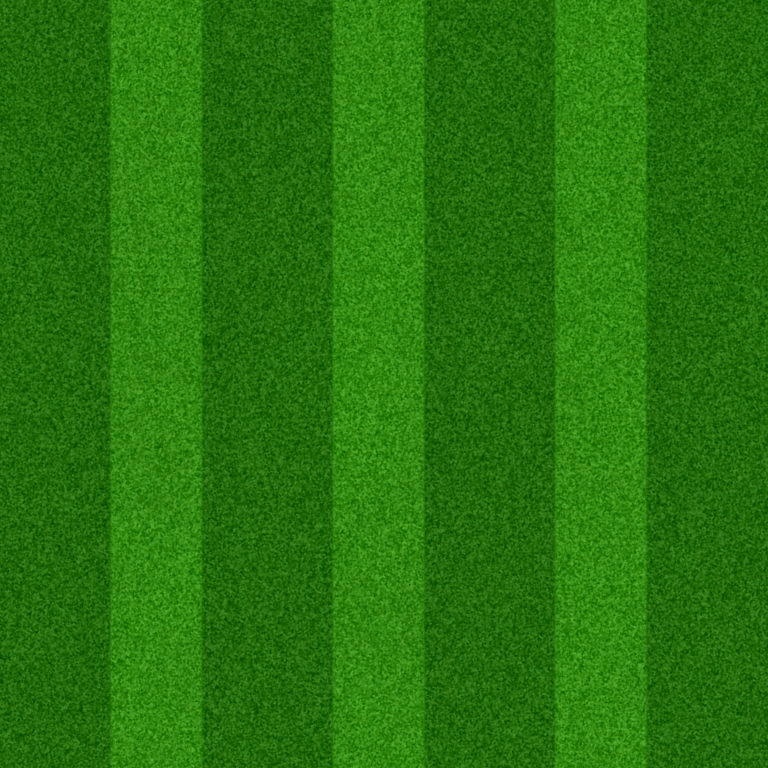
Reproduce this texture procedurally as a Shadertoy shader.

```glsl
// Mown lawn: three light vertical bands on dark turf, seen from above.
// Bands come from a repeated distance with slightly ragged edges; the grass
// is two rotated layers of fine value noise plus faint broad mottling.

const float BAND_PERIOD = 0.2894;      // spacing of light bands, canvas widths
const float BAND_CENTRE = 0.2035;      // centre of the first light band
const float BAND_HALF_WIDTH = 0.0596;
const float EDGE_SOFTNESS = 0.0018;
const float EDGE_RAGGED = 0.0018;      // sideways wander of the band edges
const float EDGE_SHADE = 0.008;        // darkening of turf beside a band
const float EDGE_SHADE_REACH = 0.012;

const float BLADE_CELLS = 385.0;       // grass grains across the canvas
const float FINE_CELLS = 475.0;
const float MOTTLE_CELLS = 38.0;
const float PATCH_CELLS = 5.0;
const float MOTTLE_STRENGTH = 0.020;
const float PATCH_STRENGTH = 0.014;
const float HUE_STRENGTH = 0.022;

const vec3 DARK_TURF = vec3(0.134, 0.417, 0.040);
const vec3 LIGHT_TURF = vec3(0.194, 0.530, 0.066);
const vec3 GRAIN_TINT = vec3(0.154, 0.166, 0.135);

// Integer hash of a lattice point, 0 to 1
float hash(ivec2 cell) {
    uvec2 q = uvec2(cell) * uvec2(1597u, 3571u);
    uint h = (q.x ^ (q.y << 7)) * 747796u + q.y;
    h = (h ^ (h >> 15)) * 739397u;
    h = (h ^ (h >> 13)) * 911383u;
    return float((h ^ (h >> 16)) & 65535u) / 65535.0;
}

// Smooth value noise centred on zero, -0.5 to 0.5
float noise(vec2 p) {
    ivec2 cell = ivec2(floor(p));
    vec2 f = fract(p);
    f = f * f * (3.0 - 2.0 * f);
    float low = mix(hash(cell), hash(cell + ivec2(1, 0)), f.x);
    float high = mix(hash(cell + ivec2(0, 1)), hash(cell + ivec2(1, 1)), f.x);
    return mix(low, high, f.y) - 0.5;
}

vec2 rotate(vec2 p, float angle) {
    float c = cos(angle), s = sin(angle);
    return vec2(c * p.x - s * p.y, s * p.x + c * p.y);
}

// Signed distance to the nearest light band, negative inside
float bandDistance(float x) {
    float offset = mod(x - BAND_CENTRE + 0.5 * BAND_PERIOD, BAND_PERIOD);
    return abs(offset - 0.5 * BAND_PERIOD) - BAND_HALF_WIDTH;
}

void mainImage(out vec4 fragColor, in vec2 fragCoord) {
    vec2 uv = fragCoord / iResolution.xy;

    // Grass grain at blade scale, and broader variation
    float blades = noise(rotate(uv, 0.45) * BLADE_CELLS);
    float fine = noise(rotate(uv, -0.62) * FINE_CELLS + 61.0);
    float grain = blades + 0.8 * fine;
    float mottle = noise(uv * MOTTLE_CELLS + 17.0);
    float patches = noise(uv * PATCH_CELLS + 5.0);
    float hue = noise(rotate(uv, 1.1) * BLADE_CELLS * 0.7 + 133.0);

    // Bands with a ragged, softened edge
    float dist = bandDistance(uv.x) + EDGE_RAGGED * (blades + fine);
    float softness = max(EDGE_SOFTNESS, 0.75 / iResolution.x);
    float light = 1.0 - smoothstep(-softness, softness, dist);
    vec3 colour = mix(DARK_TURF, LIGHT_TURF, light);

    // Shade beside the bands, then grain and slow tonal drift
    colour -= EDGE_SHADE * (1.0 - light) * exp(-max(dist, 0.0) / EDGE_SHADE_REACH);
    colour += GRAIN_TINT * grain * mix(1.0, 1.12, light);
    colour *= 1.0 + 2.0 * (MOTTLE_STRENGTH * mottle + PATCH_STRENGTH * patches);
    colour += HUE_STRENGTH * hue * vec3(1.0, 0.0, -0.8);

    fragColor = vec4(clamp(colour, 0.0, 1.0), 1.0);
}
```
